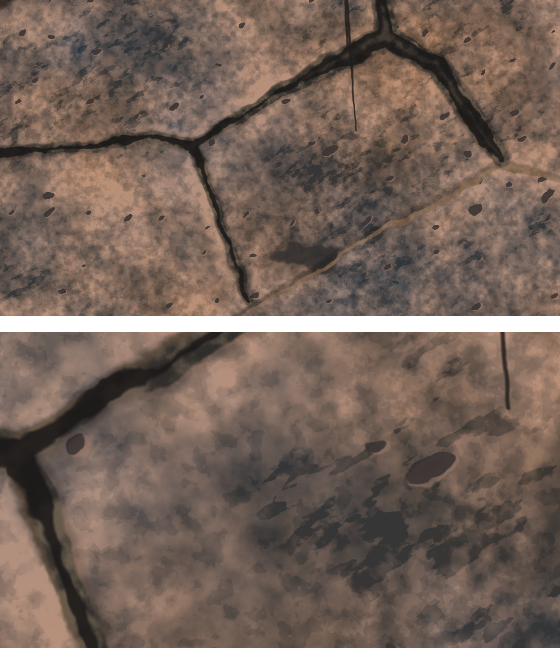
Top: the whole. Bottom: its middle third, enlarged.
Write a Shadertoy shader that draws this texture.

```glsl
float hash(vec2 p) {
    vec3 q = fract(p.xyx * 0.1031);
    q += dot(q, q.yzx + 33.33);
    return fract((q.x + q.y) * q.z);
}

float noise(vec2 p) {
    vec2 i = floor(p), f = fract(p);
    f = f * f * (3.0 - 2.0 * f);
    return mix(mix(hash(i), hash(i + vec2(1, 0)), f.x),
               mix(hash(i + vec2(0, 1)), hash(i + vec2(1, 1)), f.x), f.y);
}

float fbm(vec2 p) {
    float sum = 0.0, amp = 0.516;
    for (int i = 0; i < 5; i++) {
        sum += amp * noise(p);
        p = mat2(1.6, 1.2, -1.2, 1.6) * p + 17.3;
        amp *= 0.5;
    }
    return sum;
}

// Distance to a segment whose radius goes from r.x to r.y
float taper(vec2 p, vec2 a, vec2 b, vec2 r) {
    vec2 ab = b - a;
    float h = clamp(dot(p - a, ab) / dot(ab, ab), 0.0, 1.0);
    return length(p - a - ab * h) - mix(r.x, r.y, h);
}

float blob(vec2 p, vec2 centre, vec2 size) {
    vec2 q = (p - centre) / size;
    return exp(-dot(q, q));
}

// Open joints between the slabs
float joints(vec2 p) {
    vec2 fork = vec2(0.613, 0.54), peak = vec2(1.215, 0.885), bend = vec2(1.38, 0.79);
    float d = taper(p, vec2(-0.05, 0.51), vec2(0.18, 0.525), vec2(0.02, 0.018));
    d = min(d, taper(p, vec2(0.18, 0.525), vec2(0.44, 0.565), vec2(0.018, 0.015)));
    d = min(d, taper(p, vec2(0.44, 0.565), fork, vec2(0.015, 0.017)));
    d = min(d, taper(p, fork, vec2(0.92, 0.73), vec2(0.013, 0.022)));
    d = min(d, taper(p, vec2(0.92, 0.73), peak, vec2(0.022, 0.042)));
    d = min(d, taper(p, peak, vec2(1.2, 1.05), vec2(0.045, 0.02)));
    d = min(d, taper(p, peak, bend, vec2(0.042, 0.034)));
    d = min(d, taper(p, bend, vec2(1.58, 0.5), vec2(0.034, 0.026)));
    return min(d, taper(p, fork, vec2(0.79, 0.05), vec2(0.018, 0.014)));
}

// Tight seam along the lower right slab
float seam(vec2 p) {
    float d = taper(p, vec2(0.74, -0.02), vec2(1.17, 0.245), vec2(0.005));
    d = min(d, taper(p, vec2(1.17, 0.245), vec2(1.58, 0.475), vec2(0.006, 0.008)));
    return min(d, taper(p, vec2(1.58, 0.475), vec2(1.8, 0.42), vec2(0.01, 0.006)));
}

void mainImage(out vec4 fragColor, in vec2 fragCoord) {
    vec2 p = fragCoord / iResolution.y;
    vec2 wobble = vec2(fbm(p * 14.0), fbm(p * 14.0 + 40.0)) - 0.5;
    vec2 q = p + wobble * 0.035;
    float broad = fbm(p * 2.6 + 3.0);
    float patches = fbm(p * 10.0 + 8.0);
    float grain = fbm(p * 42.0);
    float crumbs = fbm(p * 65.0 + 21.0);

    // Weathered slab tone
    float tone = 0.55 + (broad - 0.5) + 0.85 * (patches - 0.5) + 0.75 * (grain - 0.5);
    tone += 0.17 * smoothstep(0.53, 0.62, crumbs) * smoothstep(0.35, 0.6, patches);
    tone -= 0.15 * smoothstep(0.46, 0.36, crumbs);
    tone += 0.20 * blob(p, vec2(0.48, 0.42), vec2(0.2, 0.14));
    tone += 0.22 * blob(p, vec2(1.32, 0.67), vec2(0.2, 0.2));
    tone += 0.13 * blob(p, vec2(0.15, 0.75), vec2(0.3, 0.2));
    tone -= 0.27 * blob(p, vec2(0.95, 0.34), vec2(0.25, 0.2));
    tone -= 0.22 * blob(p, vec2(0.6, 0.92), vec2(0.17, 0.15));
    tone -= 0.17 * blob(p, vec2(0.1, 0.25), vec2(0.25, 0.2));
    tone -= 0.22 * blob(p, vec2(1.25, 0.05), vec2(0.35, 0.13));

    // Short slanted scuffs
    vec2 along = mat2(0.85, -0.53, 0.53, 0.85) * p;
    float scuff = smoothstep(0.61, 0.67, fbm(along * vec2(24.0, 52.0)));
    tone -= 0.3 * scuff * smoothstep(0.56, 0.42, broad + 0.3 * (patches - 0.5));

    // Worn pale edges, stronger on the left of each joint
    float d = joints(q);
    float lit = smoothstep(-0.3, 0.8, (joints(q + vec2(-0.009, 0.004)) - d) / 0.01);
    float rim = smoothstep(0.0, 0.007, d) * smoothstep(0.045, 0.012, d + 0.08 * (patches - 0.5));
    tone += rim * mix(-0.1, 0.36, lit) * smoothstep(0.3, 0.55, patches + 0.2 * lit);
    float s = seam(q);
    tone += 0.25 * smoothstep(0.05, 0.0, s) * smoothstep(1.2, 1.65, p.x);

    vec3 col = mix(vec3(0.26, 0.24, 0.23), vec3(0.68, 0.54, 0.46), clamp(tone, -0.1, 1.08));
    float warmth = fbm(p * 3.5 + 60.0) - 0.5 + 0.3 * blob(p, vec2(1.25, 0.76), vec2(0.12));
    col += warmth * vec3(0.11, 0.0, -0.10);

    // Chips in two sizes, each with a pale lower lip
    for (int i = 0; i < 2; i++) {
        float cell = i == 0 ? 0.23 : 0.12;
        vec2 id = floor(p / cell) + float(i) * 31.0;
        vec2 c = fract(p / cell) - 0.5;
        c -= 0.5 * (vec2(hash(id + 5.0), hash(id + 9.0)) - 0.5);
        c = mat2(0.87, -0.5, 0.5, 0.87) * c * cell + wobble * 0.045;
        float size = mix(0.007, 0.019, hash(id + 13.0)) * (i == 0 ? 1.0 : 0.6);
        float present = step(hash(id + 2.0), 0.42);
        float pit = length(c * vec2(0.75, 1.3)) - size;
        float lip = length((c + vec2(-0.002, 0.004)) * vec2(0.75, 1.3)) - size;
        col = mix(col, vec3(0.62, 0.48, 0.41), 0.5 * present * smoothstep(0.003, 0.0, lip));
        col = mix(col, vec3(0.21, 0.19, 0.19), 0.85 * present * smoothstep(0.002, -0.001, pit));
    }

    // Soot stain and dark corner
    float stain = length((q + wobble * 0.08 - vec2(0.97, 0.185)) * vec2(0.33, 1.0)) - 0.032;
    col = mix(col, vec3(0.19, 0.18, 0.18), 0.8 * smoothstep(0.012, -0.006, stain));
    col *= 1.0 - 0.6 * smoothstep(0.03, 0.0, q.x * 0.3 + 1.0 - q.y);

    // Seam with shade above it
    col *= 1.0 - 0.25 * smoothstep(0.014, 0.0, seam(q - vec2(-0.003, 0.008)));
    col = mix(col, vec3(0.53, 0.42, 0.32) + 0.25 * (grain - 0.5), 0.8 * smoothstep(0.003, -0.002, s));

    // Joint walls, grit and black core
    vec3 grit = mix(vec3(0.19, 0.18, 0.17), vec3(0.40, 0.35, 0.29), smoothstep(0.3, 0.7, grain));
    grit = mix(grit, vec3(0.43, 0.34, 0.26), 0.6 * smoothstep(-0.009, -0.001, d) * lit);
    float core = smoothstep(-0.006, -0.012, d + 0.035 * (patches - 0.5));
    grit = mix(grit, vec3(0.10, 0.09, 0.09), core * mix(0.85, 0.45, smoothstep(-0.02, -0.035, d)));
    col *= 1.0 - 0.25 * smoothstep(0.015, 0.0, d) * (1.0 - lit);
    col = mix(col, grit, smoothstep(0.003, -0.002, d));

    // Hairline crack running down from the top
    vec2 h = p + wobble * 0.015;
    float hair = taper(h, vec2(1.095, 1.02), vec2(1.126, 0.59), vec2(0.004, 0.001));
    hair = min(hair, taper(h, vec2(1.1, 0.85), vec2(1.09, 1.02), vec2(0.003, 0.002)));
    col = mix(col, vec3(0.13, 0.11, 0.10), 0.85 * smoothstep(0.003, -0.001, hair));

    fragColor = vec4(col, 1.0);
}
```
